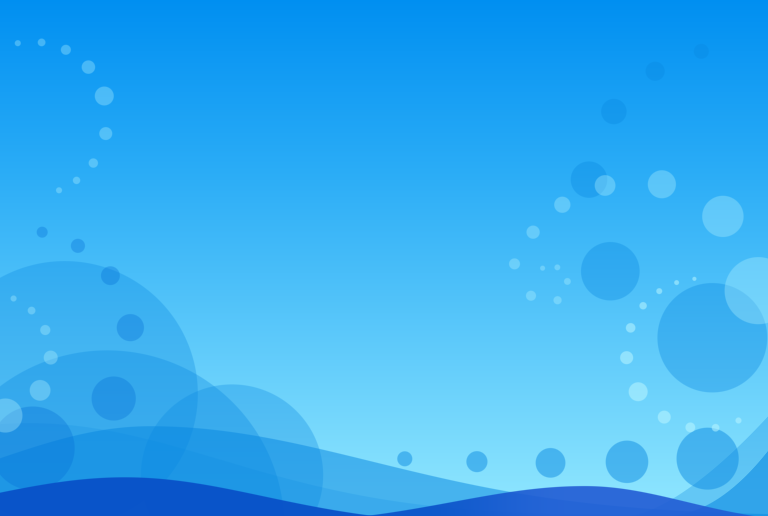
Write a Shadertoy shader that draws this background.

```glsl
// Blue aqua backdrop: a vertical sky gradient, large translucent discs,
// layered bell-shaped waves along the base, and chains of growing bubbles.
// Each chain is a loop that walks along an arc while the radius grows.

const vec3 SKY_TOP  = vec3(0.00, 0.56, 0.945);
const vec3 SKY_MID  = vec3(0.165, 0.675, 0.965);
const vec3 SKY_BASE = vec3(0.54, 0.89, 0.995);
const vec3 AZURE    = vec3(0.03, 0.53, 0.88);
const vec3 OCEAN    = vec3(0.02, 0.44, 0.84);
const vec3 DEEP     = vec3(0.03, 0.31, 0.78);
const vec3 INDIGO   = vec3(0.13, 0.36, 0.83);
const vec3 FOAM     = vec3(0.72, 0.96, 1.00);

// Coverage of the inside (negative side) of a signed distance
float fill(float dist, float soft) {
    return 1.0 - smoothstep(-soft, soft, dist);
}

float disc(vec2 p, vec2 centre, float radius, float soft) {
    return fill(length(p - centre) - radius, soft);
}

// Bell-shaped crest with separate left and right widths
float crest(float x, float centre, vec2 widths, float peak, float base) {
    float d = (x - centre) / (x < centre ? widths.x : widths.y);
    return mix(base, peak, exp(-d * d));
}

// Concave slope that rises to the right of a starting point
float slope(float x, float start, float span, float height, float power) {
    return height * pow(max((x - start) / span, 0.0), power);
}

// Bubbles along an arc: orbit = first and last orbit radius, degrees = first
// and last angle, sizes = first and last bubble radius, bend = uneven spacing
float chain(vec2 p, vec2 centre, vec2 orbit, vec2 degrees, vec2 sizes,
            int count, float bend, float soft) {
    float cover = 0.0;
    for (int i = 0; i < count; i++) {
        float t = float(i) / float(count - 1);
        float s = mix(t, t * t * t, bend);
        float angle = radians(mix(degrees.x, degrees.y, s));
        vec2 spot = centre + mix(orbit.x, orbit.y, s) * vec2(cos(angle), sin(angle));
        float size = sizes.x * pow(sizes.y / sizes.x, s);
        cover = max(cover, disc(p, spot, size, soft));
    }
    return cover;
}

vec3 sky(float y) {
    vec3 lower = mix(SKY_BASE, SKY_MID, clamp((y - 0.05) / 0.617, 0.0, 1.0));
    return mix(lower, SKY_TOP, clamp((y - 0.667) / 0.333, 0.0, 1.0));
}

void mainImage(out vec4 fragColor, in vec2 fragCoord) {
    vec2 p = fragCoord / iResolution.xy * vec2(1.483, 1.0);
    float soft = 0.8 / iResolution.y;
    vec3 color = sky(p.y);

    // Large overlapping discs
    color = mix(color, AZURE, 0.32 * disc(p, vec2(0.125, 0.237), 0.257, soft));
    color = mix(color, AZURE, 0.34 * disc(p, vec2(0.207, -0.021), 0.342, soft));
    color = mix(color, AZURE, 0.32 * disc(p, vec2(0.448, 0.079), 0.176, soft));

    // Translucent waves and the slopes at the right
    float farWave = crest(p.x, 0.058, vec2(0.58, 0.52), 0.18, 0.0);
    float midWave = crest(p.x, 0.290, vec2(0.436, 0.606), 0.174, 0.0);
    float farSlope = slope(p.x, 1.216, 0.267, 0.193, 1.5);
    float nearSlope = slope(p.x, 1.284, 0.199, 0.126, 2.0);
    color = mix(color, AZURE, 0.20 * fill(p.y - farWave, soft));
    color = mix(color, AZURE, 0.52 * fill(p.y - midWave, soft));
    color = mix(color, AZURE, 0.30 * fill(p.y - farSlope, soft));
    color = mix(color, AZURE, 0.55 * fill(p.y - nearSlope, soft));

    // Dark bubble chains: left, right, bottom
    float leftDark = chain(p, vec2(0.041, 0.342), vec2(0.212), vec2(79.0, -84.0),
                           vec2(0.0106, 0.081), 6, 0.4, soft);
    float rightDark = chain(p, vec2(1.419, 0.620), vec2(0.288, 0.278), vec2(103.0, 261.0),
                            vec2(0.0145, 0.106), 6, 0.4, soft);
    float baseDark = chain(p, vec2(1.071, 5.903), vec2(5.80), vec2(267.14, 272.92),
                           vec2(0.0145, 0.060), 5, 0.05, soft);
    color = mix(color, OCEAN, 0.36 * leftDark);
    color = mix(color, AZURE, 0.36 * rightDark);
    color = mix(color, AZURE, 0.48 * baseDark);

    // Pale chains at the left; the upper arc grows from both ends
    vec2 arcCentre = vec2(0.062, 0.774);
    float pale = chain(p, arcCentre, vec2(0.145), vec2(101.0, 16.0),
                       vec2(0.0058, 0.0183), 5, 0.15, soft);
    pale = max(pale, chain(p, arcCentre, vec2(0.152, 0.146), vec2(-70.0, -13.0),
                           vec2(0.0058, 0.0125), 4, 0.25, soft));
    pale = max(pale, chain(p, vec2(-0.023, 0.311), vec2(0.121), vec2(66.0, -74.0),
                           vec2(0.0058, 0.033), 6, 0.3, soft));

    // Pale spiral at the right: small inner coil, then a wide sweep
    pale = max(pale, chain(p, vec2(1.060, 0.454), vec2(0.029, 0.044), vec2(115.0, -142.0),
                           vec2(0.0048, 0.0097), 5, 0.15, soft));
    pale = max(pale, chain(p, vec2(1.245, 0.402), vec2(0.266, 0.222), vec2(161.0, 9.0),
                           vec2(0.0106, 0.065), 7, 0.4, soft));
    color = mix(color, FOAM, 0.33 * pale);

    // Bright ring at the lower right
    vec2 ringCentre = vec2(1.351, 0.315);
    float ring = chain(p, ringCentre, vec2(0.145, 0.140), vec2(94.0, 212.0),
                       vec2(0.0039, 0.0183), 7, 0.3, soft);
    ring = max(ring, chain(p, ringCentre, vec2(0.150, 0.141), vec2(300.0, 241.0),
                           vec2(0.0058, 0.0125), 4, 0.1, soft));
    color = mix(color, FOAM, 0.55 * ring);

    // Deep front waves
    float leftFront = crest(p.x, 0.241, vec2(0.39, 0.38), 0.075, -0.019);
    float rightFront = crest(p.x, 1.129, vec2(0.357, 0.276), 0.058, -0.019);
    color = mix(color, DEEP, 0.93 * fill(p.y - leftFront, soft));
    color = mix(color, mix(DEEP, INDIGO, smoothstep(0.8, 1.1, p.x)),
                0.90 * fill(p.y - rightFront, soft));

    fragColor = vec4(color, 1.0);
}
```
